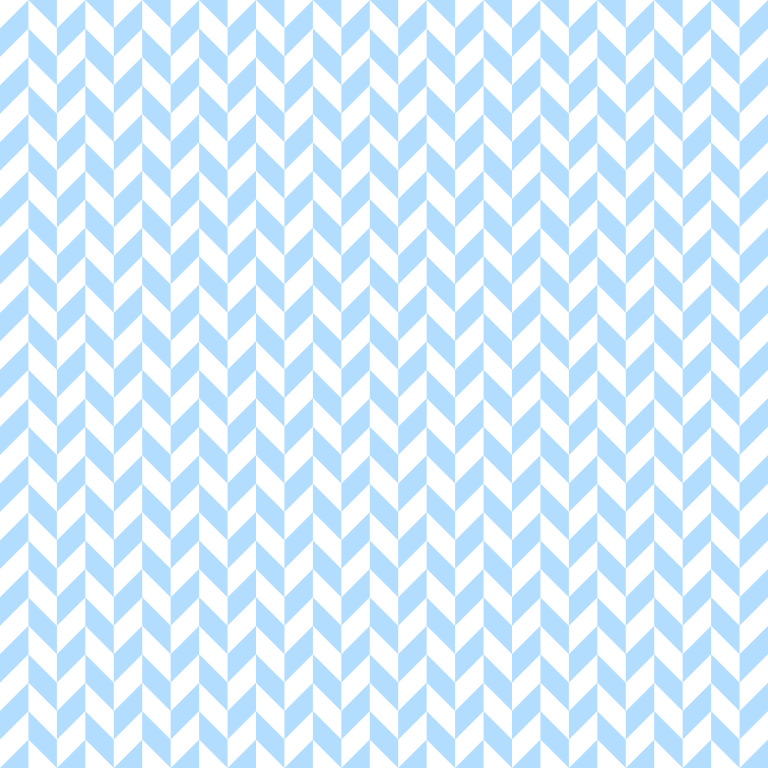
A WebGL 1 fragment shader for this pattern:

```glsl
precision mediump float;
// Herringbone of slanted light blue and white blocks in mirrored columns.

uniform vec2 u_resolution;

const float COLUMNS = 27.0;   // half-repeats across the canvas
const vec3 WHITE = vec3(1.0);
const vec3 SKY_BLUE = vec3(0.698, 0.867, 1.0);

// Smooth square wave: +1 on even unit intervals, -1 on odd ones.
float squareWave(float t, float edgeWidth) {
    float edgeDistance = 0.5 - abs(mod(t + 0.5, 2.0) - 1.0);
    return clamp(2.0 * edgeDistance / edgeWidth, -1.0, 1.0);
}

// Triangle wave: rises from 0 to 1 over one column, falls over the next.
float zigzag(float x) {
    return abs(mod(x + 1.0, 2.0) - 1.0);
}

// Blue coverage: zigzag stripes whose colours swap in every other column.
float herringbone(vec2 p, float pixel) {
    float column = squareWave(p.x, pixel);
    float stripe = squareWave(zigzag(p.x) - p.y, pixel * sqrt(2.0));
    return 0.5 + 0.5 * column * stripe;
}

void main() {
    float pixel = COLUMNS / u_resolution.y;
    vec2 p = gl_FragCoord.xy * pixel;
    vec3 color = mix(WHITE, SKY_BLUE, herringbone(p, pixel));
    gl_FragColor = vec4(color, 1.0);
}
```
